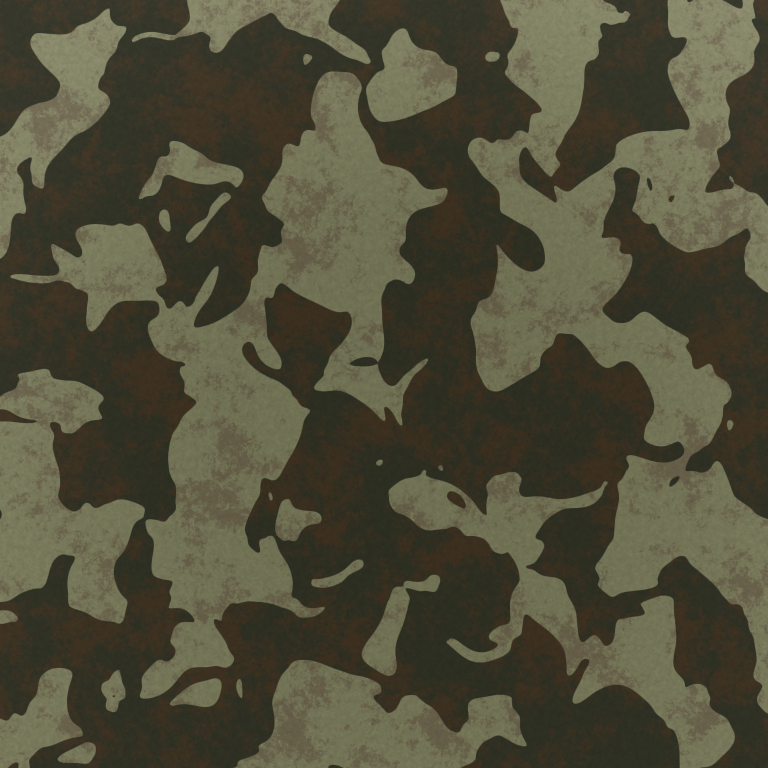
A WebGL 2 fragment shader for this pattern:

```glsl
#version 300 es
precision highp float;
// Two-tone woodland camouflage on weathered, softly lit sheet.
// A domain-warped gradient noise field is cut at a threshold into crisp lobed
// patches; finer noise adds speckled stains, and a warm glow lifts the rim.

uniform vec2 u_resolution;
out vec4 fragColor;

// Patch shape
const float PATCH_SCALE  = 7.0;
const float PATCH_GAIN   = 0.5;
const float PATCH_CUT    = 0.035;
const float WARP_SCALE   = 10.0;
const float WARP_AMOUNT  = 0.065;
const float EDGE_SOFT    = 0.65;

// Surface wear
const float STAIN_SCALE  = 9.0;
const float STAIN_GAIN   = 0.86;
const int   STAIN_STEPS  = 6;
const float GRAIN_SCALE  = 120.0;
const float GRAIN_AMOUNT = 0.06;

// Lighting
const vec2  GLOW_CENTER  = vec2(0.54, 0.43);
const float GLOW_GAIN    = 0.24;
const float GLOW_HAZE    = 0.32;

// Colours
const vec3 OLIVE       = vec3(0.440, 0.445, 0.330);
const vec3 OLIVE_STAIN = vec3(0.385, 0.355, 0.270);
const vec3 DARK_GREEN  = vec3(0.172, 0.180, 0.132);
const vec3 DARK_RUST   = vec3(0.232, 0.183, 0.120);
const vec3 WARM_GREY   = vec3(1.03, 1.0, 0.88);
const vec3 LUMA        = vec3(0.299, 0.587, 0.114);

const float TAU = 6.28319;
const mat2 OCTAVE_TURN = mat2(0.8, 0.6, -0.6, 0.8);

// Unit gradient for a lattice cell, from an integer hash
vec2 cellGradient(vec2 cell) {
    uvec2 h = uvec2(ivec2(cell)) * 1664525u + 12345u;
    h.x += h.y * 69069u;
    h.y += h.x * 1664525u;
    h ^= h >> 16u;
    h.x += h.y * 69069u;
    h.x ^= h.x >> 15u;
    float angle = TAU * float(h.x & 65535u) / 65536.0;
    return vec2(cos(angle), sin(angle));
}

// Gradient noise with quintic interpolation, centred on zero
float gradientNoise(vec2 p) {
    vec2 cell = floor(p);
    vec2 f = p - cell;
    vec2 blend = f * f * f * (f * (f * 6.0 - 15.0) + 10.0);
    vec2 right = vec2(1.0, 0.0);
    vec2 up = vec2(0.0, 1.0);
    float a = dot(cellGradient(cell), f);
    float b = dot(cellGradient(cell + right), f - right);
    float c = dot(cellGradient(cell + up), f - up);
    float d = dot(cellGradient(cell + 1.0), f - 1.0);
    return mix(mix(a, b, blend.x), mix(c, d, blend.x), blend.y);
}

// Sum of turned octaves
float fbm(vec2 p, int octaves, float gain) {
    float sum = 0.0;
    float amplitude = 1.0;
    for (int i = 0; i < octaves; i++) {
        sum += amplitude * gradientNoise(p);
        p = OCTAVE_TURN * p * 2.1 + 17.3;
        amplitude *= gain;
    }
    return sum;
}

// Signed patch field: positive inside the light patches
float patchField(vec2 p) {
    vec2 q = p * WARP_SCALE;
    vec2 warp = vec2(gradientNoise(q + 31.7), gradientNoise(q + 74.2));
    return fbm((p + WARP_AMOUNT * warp) * PATCH_SCALE + 5.4, 3, PATCH_GAIN) - PATCH_CUT;
}

void main() {
    vec2 uv = gl_FragCoord.xy / u_resolution;
    vec2 p = gl_FragCoord.xy / u_resolution.y;

    // Crisp patches with antialiased borders
    float field = patchField(p);
    float edge = max(EDGE_SOFT * fwidth(field), 0.0001);
    float light = smoothstep(-edge, edge, field);

    // Speckled stains on both tones
    float paleStain = fbm(p * STAIN_SCALE + 43.0, STAIN_STEPS, STAIN_GAIN);
    float rustStain = fbm(p * STAIN_SCALE + 91.0, STAIN_STEPS, STAIN_GAIN);
    vec3 pale = mix(OLIVE, OLIVE_STAIN, smoothstep(-0.1, 0.7, paleStain));
    vec3 dark = mix(DARK_GREEN, DARK_RUST, smoothstep(-0.35, 0.6, rustStain));
    vec3 color = mix(dark, pale, light);

    // Fine grain
    color *= 1.0 + GRAIN_AMOUNT * fbm(p * GRAIN_SCALE, 2, 1.0);

    // Glow and warm grey haze towards the rim, strongest at the top
    float rim = smoothstep(0.2, 0.75, distance(uv, GLOW_CENTER));
    float glow = rim * mix(0.3, 1.0, uv.y);
    color = mix(color, dot(color, LUMA) * WARM_GREY, GLOW_HAZE * glow);
    color *= 1.0 + GLOW_GAIN * glow;

    fragColor = vec4(color, 1.0);
}
```
